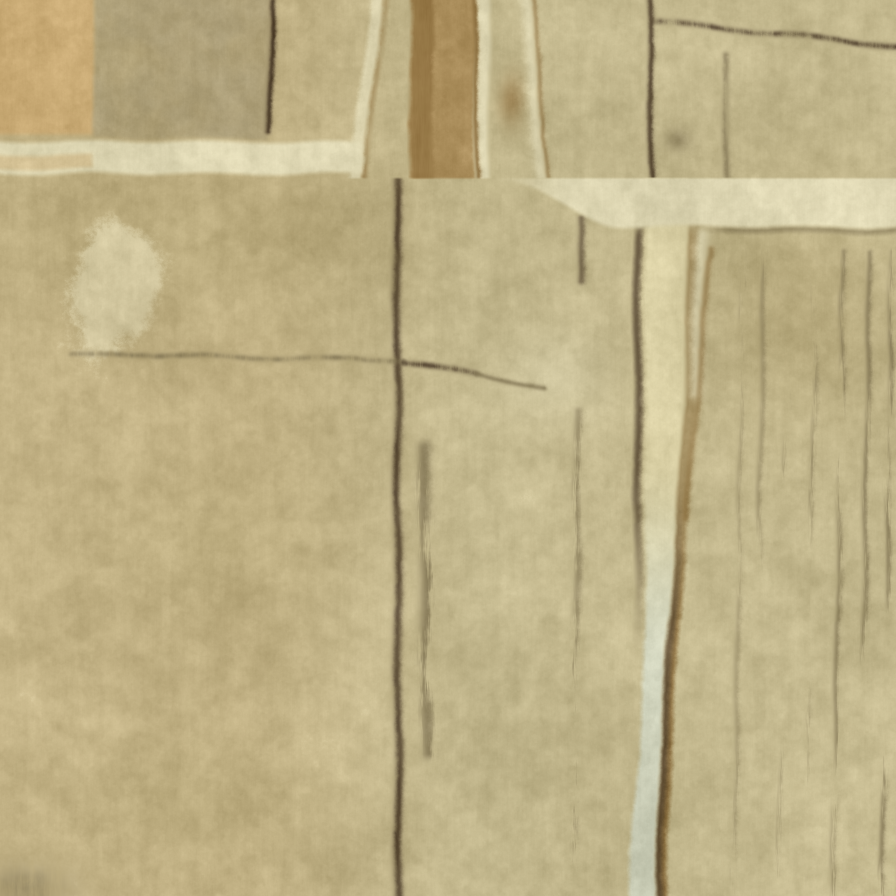
Give the GLSL for this texture, as a three.js fragment shader.

```glsl
varying vec2 vUv;

float hash(vec2 p) {
  vec3 q = fract(p.xyx * 0.1031);
  q += dot(q, q.yzx + 33.33);
  return fract((q.x + q.y) * q.z);
}

// Soft cellular noise: jittered cells blended by distance
float cells(vec2 p) {
  vec2 base = floor(p);
  float sum = 0.0, total = 0.0;
  for (int j = -1; j <= 1; j++) {
    for (int i = -1; i <= 1; i++) {
      vec2 id = base + vec2(i, j);
      vec2 d = p - id - 0.2 - 0.6 * vec2(hash(id + 17.0), hash(id + 41.0));
      float weight = exp(-4.0 * dot(d, d));
      sum += weight * hash(id + 83.0);
      total += weight;
    }
  }
  return sum / total - 0.5;
}

float layers(vec2 p) {
  float sum = 0.0, gain = 0.5;
  for (int i = 0; i < 5; i++) {
    sum += gain * cells(p);
    p = mat2(1.6, 1.2, -1.2, 1.6) * p + 9.7;
    gain *= 0.7;
  }
  return sum;
}

float band(float x, float lo, float hi) {
  const float soft = 0.004;
  return smoothstep(lo - soft, lo + soft, x) * (1.0 - smoothstep(hi - soft, hi + soft, x));
}

// Corners packed as low x, low y, high x, high y
float box(vec2 p, vec4 r) {
  return band(p.x, r.x, r.z) * band(p.y, r.y, r.w);
}

// Ends packed as start, finish
float crack(vec2 p, vec4 ends, float width) {
  vec2 ab = ends.zw - ends.xy, ap = p - ends.xy;
  float d = length(ap - ab * clamp(dot(ap, ab) / dot(ab, ab), 0.0, 1.0)) / width;
  return exp(-d * d);
}

// Packed as center, radius
float blob(vec2 p, vec4 b) {
  vec2 q = (p - b.xy) / b.zw;
  return exp(-dot(q, q));
}

void paint(inout vec3 col, vec3 over, float amount) {
  col = mix(col, over, clamp(amount, 0.0, 1.0));
}

void main() {
  vec2 uv = vUv;
  float mottle = layers(uv * 9.0);
  float grain = layers(uv * 55.0 + 31.0);
  float streak = layers(uv * vec2(95.0, 9.0));
  vec2 p = uv + 0.0015 * sin(uv.yx * vec2(31.0, 47.0)) + 0.003 * vec2(grain, mottle);
  float worn = clamp(0.75 + grain + streak, 0.15, 1.2);
  float stain = smoothstep(-0.15, 0.25, mottle + streak);
  float upper = smoothstep(0.799, 0.803, uv.y), lower = 1.0 - upper;

  vec3 cream = vec3(0.87, 0.84, 0.70);
  vec3 brown = vec3(0.53, 0.41, 0.22);
  vec3 dark = vec3(0.33, 0.27, 0.19);
  vec3 olive = vec3(0.51, 0.46, 0.33);
  vec3 tan1 = vec3(0.70, 0.64, 0.46);
  vec3 ochre = vec3(0.79, 0.67, 0.46);

  // Stone ground
  vec3 col = mix(vec3(0.755, 0.69, 0.515), vec3(0.765, 0.72, 0.555), smoothstep(0.25, 0.55, uv.x));
  paint(col, tan1, 0.6 * blob(uv, vec4(0.2, 0.74, 0.25, 0.09)));
  paint(col, tan1, 0.5 * blob(uv, vec4(0.24, 0.4, 0.12, 0.08)));
  paint(col, tan1, 0.6 * blob(uv, vec4(0.9, 0.66, 0.13, 0.15)));
  paint(col, tan1, 0.5 * blob(uv, vec4(0.2, 0.11, 0.13, 0.06)));
  paint(col, cream, 0.4 * blob(uv, vec4(0.62, 0.58, 0.06, 0.05)));
  float chip = blob(p, vec4(0.13, 0.675, 0.05, 0.067)) + 0.5 * mottle + 0.3 * grain;
  paint(col, cream, 0.55 * smoothstep(0.25, 0.5, chip));

  // Upper planks
  paint(col, ochre, box(uv, vec4(-0.1, 0.85, 0.105, 1.1)));
  paint(col, vec3(0.64, 0.59, 0.45), box(p, vec4(0.105, 0.845, 0.3, 1.1)) * (0.65 + mottle));
  float lean = p.x - 0.12 * uv.y;
  paint(col, cream, upper * band(lean, 0.294, 0.307) * 0.8);
  paint(col, brown, upper * band(lean, 0.308, 0.313) * worn * 0.6);
  paint(col, mix(brown, ochre, 0.5), upper * band(p.x, 0.458, 0.53) * 0.9);
  paint(col, brown, upper * band(p.x, 0.458, 0.483) * worn * 0.75);
  paint(col, cream, upper * band(p.x, 0.531, 0.546) * 0.9);
  paint(col, brown, upper * crack(p, vec4(0.529, 1.0, 0.534, 0.8), 0.003) * 0.8);
  paint(col, brown, blob(p, vec4(0.572, 0.89, 0.014, 0.027)) * 0.65);
  paint(col, cream, upper * crack(p, vec4(0.587, 1.0, 0.604, 0.8), 0.007) * 0.75);
  paint(col, brown, upper * crack(p, vec4(0.595, 1.0, 0.612, 0.8), 0.003) * 0.5);
  paint(col, dark, crack(p, vec4(0.304, 1.0, 0.301, 0.855), 0.0035));
  paint(col, dark, upper * crack(p, vec4(0.725, 1.0, 0.728, 0.8), 0.0035) * 0.9);
  paint(col, dark, crack(p, vec4(0.73, 0.977, 1.0, 0.948), 0.0035) * worn * 0.8);
  paint(col, olive, upper * crack(p, vec4(0.81, 0.94, 0.812, 0.8), 0.004) * worn * 0.7);
  paint(col, olive, blob(p, vec4(0.758, 0.842, 0.014, 0.012)) * 0.6);

  // Fine streaks and stains
  for (int i = 0; i < 7; i++) {
    float k = float(i), x = 0.81 + 0.028 * k + 0.012 * hash(vec2(k, 3.0));
    float patchy = smoothstep(-0.1, 0.35, cells(vec2(k * 5.3, uv.y * 7.0)) + streak);
    paint(col, olive, crack(p, vec4(x, 0.0, x + 0.012, 0.72), 0.0035) * patchy * (0.4 + 0.06 * k));
  }
  paint(col, olive, crack(p, vec4(0.474, 0.5, 0.477, 0.16), 0.008) * stain * 0.85);
  paint(col, olive, crack(p, vec4(0.645, 0.54, 0.641, 0.04), 0.005) * stain * 0.65);
  paint(col, dark, crack(p, vec4(0.648, 0.755, 0.65, 0.685), 0.004) * 0.65);
  paint(col, olive, blob(uv, vec4(0.03, 0.01, 0.05, 0.025)) * worn * 0.65);

  // Long joint and wandering crack
  paint(col, dark, lower * crack(p, vec4(0.445, 0.0, 0.443, 0.81), 0.0045) * (0.7 + 0.3 * worn));
  paint(col, olive, crack(p, vec4(0.08, 0.605, 0.45, 0.598), 0.0035) * worn * 0.75);
  paint(col, dark, crack(p, vec4(0.45, 0.596, 0.53, 0.583), 0.0035) * worn * 0.8);
  paint(col, olive, crack(p, vec4(0.53, 0.583, 0.605, 0.567), 0.003) * 0.75);

  // Pale vertical ridge with shadowed sides
  float left = 0.703 + 0.017 * smoothstep(0.0, 0.3, uv.y);
  float right = 0.732 + 0.034 * smoothstep(0.0, 0.7, uv.y);
  float below = 1.0 - smoothstep(0.735, 0.755, uv.y);
  float foot = 1.0 - smoothstep(0.25, 0.5, uv.y);
  paint(col, brown, below * band(p.x, right, right + 0.013) * (0.45 + 0.4 * foot));
  paint(col, dark, foot * band(p.x, right, right + 0.008) * 0.75);
  paint(col, cream, crack(p, vec4(0.783, 0.735, 0.775, 0.56), 0.008) * 0.75);
  paint(col, brown, crack(p, vec4(0.793, 0.72, 0.766, 0.42), 0.004) * 0.5);
  paint(col, dark, below * (1.0 - foot) * band(p.x, left - 0.012, left - 0.004) * 0.8);
  vec3 ridge = mix(vec3(0.85, 0.81, 0.64), vec3(0.81, 0.82, 0.73), foot);
  paint(col, ridge, lower * band(p.x, left, right));

  // Pale horizontal ledges
  float ledge = mix(0.8, 0.747, smoothstep(0.56, 0.69, uv.x));
  paint(col, olive, band(p.y, ledge - 0.007, ledge) * smoothstep(0.78, 0.82, uv.x) * 0.6);
  paint(col, cream, lower * band(p.y, ledge, 0.81) * smoothstep(0.54, 0.64, uv.x));
  paint(col, cream, box(p, vec4(-0.1, 0.806, 0.405, 0.842)));
  paint(col, ochre, box(p, vec4(-0.1, 0.811, 0.104, 0.827)) * 0.5);

  col += 0.1 * mottle + 0.085 * grain + 0.035 * streak;
  gl_FragColor = vec4(col, 1.0);
}
```
